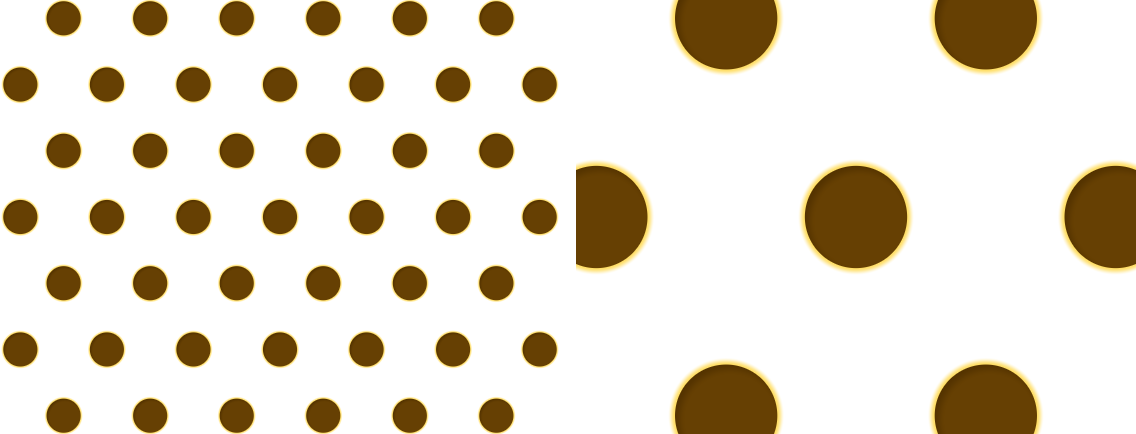
Left, the full canvas; right, a detail of the centre.
Give the GLSL for this pattern, as a Shadertoy shader.

```glsl
// Staggered brown polka dots on white, each with a thin yellow glow at its rim.
// Rows are folded into cells, alternate rows shift by half a cell, and a
// circle distance drives the fill, the soft inner shadow and the glow.

const float COLUMNS    = 6.47;    // dot spacings across the canvas
const float ROW_PITCH  = 0.7652;  // row spacing, in dot spacings
const float DOT_RADIUS = 0.197;
const float GLOW_WIDTH = 0.028;

const vec3 PAPER  = vec3(1.0);
const vec3 BROWN  = vec3(0.40, 0.25, 0.01);
const vec3 SHADOW = vec3(0.33, 0.20, 0.0);
const vec3 YELLOW = vec3(1.0, 0.87, 0.40);

// Position relative to the nearest dot centre of the staggered grid.
vec2 staggeredCell(vec2 p, float rowPitch) {
    float row = floor(p.y / rowPitch + 0.5);
    float shift = 0.5 * mod(row, 2.0);
    return vec2(fract(p.x - shift + 0.5) - 0.5, p.y - row * rowPitch);
}

float circleDistance(vec2 p, float radius) {
    return length(p) - radius;
}

// Antialiased coverage of the region where the distance is negative.
float coverage(float dist, float pixel) {
    return clamp(0.5 - dist / pixel, 0.0, 1.0);
}

// Brown face with a soft shadow along its upper left edge.
vec3 dotFace(vec2 p, float radius) {
    float lit = circleDistance(p - vec2(0.016, -0.016), radius);
    return mix(BROWN, SHADOW, smoothstep(-0.025, 0.02, lit));
}

// Yellow halo fading outward into the paper.
vec3 glowOnPaper(float dist, float width) {
    return mix(YELLOW, PAPER, smoothstep(0.0, width, dist));
}

void mainImage(out vec4 fragColor, in vec2 fragCoord) {
    float pixel = COLUMNS / iResolution.x;
    vec2 p = (fragCoord - 0.5 * iResolution.xy) * pixel;

    vec2 cell = staggeredCell(p, ROW_PITCH);
    float dist = circleDistance(cell, DOT_RADIUS);

    vec3 color = glowOnPaper(dist, GLOW_WIDTH);
    color = mix(color, dotFace(cell, DOT_RADIUS), coverage(dist, pixel));
    fragColor = vec4(color, 1.0);
}
```
